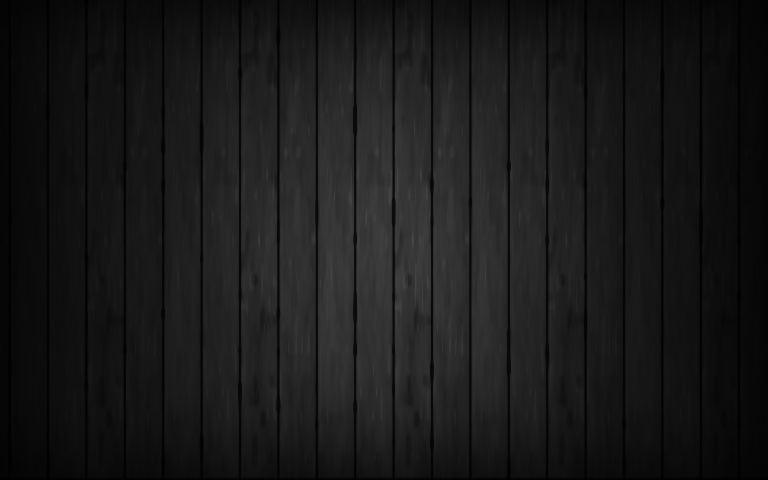
Write a Shadertoy shader that draws this texture.

```glsl
// Dark vertical wood planks under a soft central light.
// Planks come from a repeat in x; grain is value noise stretched along y,
// and a Gaussian glow with a border falloff sets the brightness.

#define PLANKS 20.0          // planks across the canvas
#define SEAM_SHIFT 0.25      // first seam, in plank widths
#define VARIANTS 4.0         // plank patterns before they recur
#define SEAM_HALF 0.026      // half width of a seam, in plank widths
#define GLOW_CENTER vec2(0.5, 0.485)
#define GLOW_FALLOFF vec2(5.2, 4.6)
#define GLOW_LEVEL 0.168
#define BASE_LEVEL 0.05
#define GRAIN 0.36           // contrast of fine streaks
#define BLOTCH 0.30          // contrast of broad stains

float hash(vec2 p) {
    vec3 q = fract(vec3(p.xyx) * 0.1031);
    q += dot(q, q.yzx + 33.33);
    return fract((q.x + q.y) * q.z);
}

float valueNoise(vec2 p) {
    vec2 cell = floor(p);
    vec2 f = fract(p);
    f = f * f * (3.0 - 2.0 * f);
    float low = mix(hash(cell), hash(cell + vec2(1.0, 0.0)), f.x);
    float high = mix(hash(cell + vec2(0.0, 1.0)), hash(cell + vec2(1.0)), f.x);
    return mix(low, high, f.y);
}

// Layered streaks, centred on zero
float streaks(vec2 p) {
    float sum = 0.0;
    float weight = 0.5;
    for (int i = 0; i < 3; i++) {
        sum += weight * (valueNoise(p) - 0.5);
        p = p * vec2(1.9, 2.1) + 17.3;
        weight *= 0.7;
    }
    return sum;
}

// Brightness factor of the wood; across runs 0..1 over one plank
float wood(float across, float y, float variant) {
    vec2 seed = vec2(37.0, 91.0) * (variant + 1.0);
    float bend = 0.12 * (valueNoise(vec2(across * 2.0, y * 5.0) + seed) - 0.5);
    float x = across + bend;

    float fine = streaks(vec2(x * 6.0, y * 9.0) + seed);
    float broad = valueNoise(vec2(x * 2.5, y * 4.0) + seed + 50.0) - 0.5;

    // One variant carries darker, rougher flecks
    float rough = 1.0 - step(0.5, abs(variant - 2.0));
    float fleckNoise = valueNoise(vec2(x * 5.0, y * 24.0) + seed + 9.0);
    float flecks = smoothstep(0.62, 0.9, fleckNoise);

    // Sparse pale scratches
    float scratchNoise = valueNoise(vec2(x * 14.0, y * 22.0) + seed + 70.0);
    float scratches = smoothstep(0.78, 0.97, scratchNoise);

    float tone = 1.0 + GRAIN * fine + BLOTCH * broad * (0.5 + 0.5 * rough);
    return tone + 0.22 * scratches - flecks * mix(0.08, 0.26, rough);
}

// Brightness factor around the gap between planks
float seam(float across, float y, float plank, float pixel) {
    float offset = across - step(0.5, across);
    float side = plank + step(0.5, across);
    float chip = valueNoise(vec2(side * 7.0, y * 26.0));
    float halfWidth = SEAM_HALF + 0.025 * smoothstep(0.72, 1.0, chip);
    float gap = 1.0 - smoothstep(halfWidth - pixel * 0.5,
                                 halfWidth + pixel * 0.7, abs(offset));
    float shade = exp(-abs(offset) * 18.0);
    float bevel = exp(-pow((offset - 0.085) / 0.03, 2.0));
    return (1.0 - 0.76 * gap) * (1.0 - 0.22 * shade) + 0.08 * bevel;
}

// Central glow and darkened borders
float lighting(vec2 uv, float aspect) {
    vec2 p = (uv - GLOW_CENTER) * vec2(aspect, 1.0);
    float glow = exp(-dot(p * p, GLOW_FALLOFF));
    vec2 border = smoothstep(vec2(-0.12, -0.2), vec2(0.14, 0.16),
                             min(uv, 1.0 - uv));
    return (BASE_LEVEL + GLOW_LEVEL * glow) * border.x * border.y;
}

void mainImage(out vec4 fragColor, in vec2 fragCoord) {
    vec2 uv = fragCoord / iResolution.xy;
    float pixel = PLANKS / iResolution.x;

    float position = uv.x * PLANKS - SEAM_SHIFT;
    float plank = floor(position);
    float across = position - plank;
    float variant = mod(plank, VARIANTS);

    float tone = wood(across, uv.y, variant);
    tone *= 0.95 + 0.14 * hash(vec2(variant, 5.0));
    tone *= seam(across, uv.y, plank, pixel);

    float level = lighting(uv, iResolution.x / iResolution.y) * tone * 1.06;

    // Thin dark strip along the bottom
    level *= mix(0.3, 1.0, smoothstep(0.002, 0.007, uv.y));
    fragColor = vec4(vec3(clamp(level, 0.0, 1.0)), 1.0);
}
```
